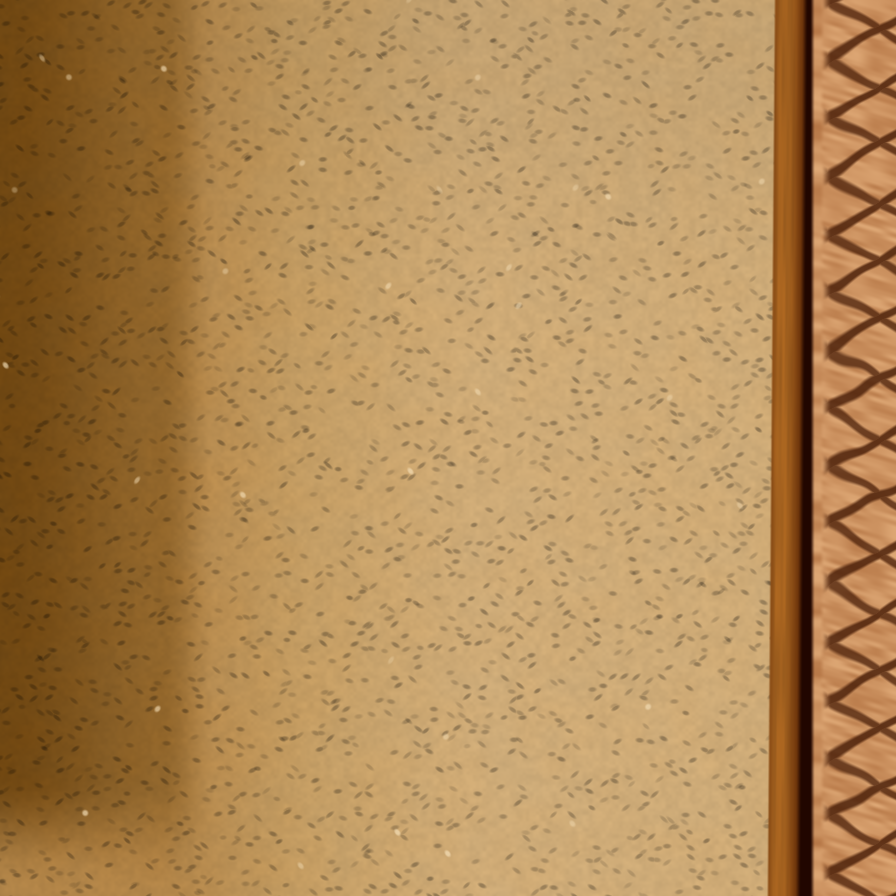
Give the GLSL for this texture, as a WebGL 1 fragment shader.

```glsl
precision highp float;
// A speckled tan board with a soft shadow on its left side, a wooden edge
// strip, a dark gap and a crossed weave on the right. Gradients set the
// light, cellular noise scatters the flecks, repeated lines make the weave.
uniform vec2 u_resolution;

const vec3 SHADE_DEEP = vec3(0.44, 0.28, 0.07);
const vec3 SHADE_SOFT = vec3(0.57, 0.40, 0.17);
const vec3 BOARD_WARM = vec3(0.70, 0.52, 0.28);
const vec3 BOARD_MID = vec3(0.765, 0.61, 0.38);
const vec3 BOARD_LIGHT = vec3(0.81, 0.67, 0.465);
const vec3 WOOD = vec3(0.64, 0.38, 0.12);
const vec3 WOOD_DARK = vec3(0.42, 0.20, 0.04);
const vec3 GAP = vec3(0.13, 0.025, 0.0);
const vec3 WEAVE_LIGHT = vec3(0.88, 0.67, 0.47);
const vec3 WEAVE_MID = vec3(0.70, 0.45, 0.26);
const vec3 WEAVE_DARK = vec3(0.30, 0.13, 0.04);
const float SHADOW_EDGE = 0.205;
const float SHADOW_FOOT = 0.085;
const float STRIP_LEFT = 0.857;
const float STRIP_LEAN = 0.008;
const float GAP_LEFT = 0.890;
const float WEAVE_LEFT = 0.907;
const float WEAVE_PERIOD = 0.065;
const float WEAVE_SLOPE = 0.56;

vec2 hash2(vec2 p) {
  vec2 q = vec2(dot(p, vec2(127.1, 311.7)), dot(p, vec2(269.5, 183.3)));
  return fract(sin(q) * 43758.55);
}

float valueNoise(vec2 p) {
  vec2 i = floor(p);
  vec2 f = fract(p);
  f = f * f * (3.0 - 2.0 * f);
  float low = mix(hash2(i).x, hash2(i + vec2(1.0, 0.0)).x, f.x);
  float high = mix(hash2(i + vec2(0.0, 1.0)).x, hash2(i + 1.0).x, f.x);
  return mix(low, high, f.y);
}

// Sparse, slightly tilted flecks: one candidate per cell, kept by chance
float flecks(vec2 p, float chance, float stretch, float size) {
  vec2 cell = floor(p);
  float cover = 0.0;
  for (int j = -1; j <= 1; j++) {
    for (int i = -1; i <= 1; i++) {
      vec2 c = cell + vec2(float(i), float(j));
      vec2 r = hash2(c);
      vec2 pick = hash2(c + 71.3);
      vec2 d = p - c - r;
      d.y += d.x * (pick.y - 0.5) * 1.4;
      d.x /= stretch;
      float spot = 1.0 - smoothstep(size * 0.3, size, length(d));
      cover = max(cover, spot * step(pick.x, chance) * (0.4 + 0.6 * r.y));
    }
  }
  return cover;
}

vec3 board(vec2 p) {
  // Lit surface, brightening to the right
  vec3 lit = mix(BOARD_WARM, BOARD_MID, smoothstep(0.16, 0.36, p.x));
  lit = mix(lit, BOARD_LIGHT, smoothstep(0.28, 0.56, p.x));
  lit *= 1.0 - 0.05 * smoothstep(0.6, 1.0, p.y);
  // Shadow with a soft side and a softer foot
  vec3 shade = mix(SHADE_DEEP, SHADE_SOFT, smoothstep(0.0, 0.19, p.x));
  float side = 1.0 - smoothstep(SHADOW_EDGE - 0.025, SHADOW_EDGE + 0.035, p.x);
  float foot = smoothstep(SHADOW_FOOT - 0.075, SHADOW_FOOT + 0.05, p.y);
  vec3 col = mix(lit, shade, side * foot);
  // Grain, blotches and flecks
  float grain = valueNoise(p * 150.0) + 0.6 * valueNoise(p * 270.0) - 0.8;
  float blotch = valueNoise(p * 34.0) - 0.5;
  col *= 1.0 + 0.05 * grain;
  col += vec3(0.012, 0.0, -0.012) * blotch;
  col *= 1.0 - 0.28 * flecks(p * 85.0, 0.34, 1.7, 0.32);
  col *= 1.0 - 0.30 * flecks(p * 48.0 + 9.0, 0.14, 1.5, 0.17);
  float glint = flecks(p * 42.0 + 31.0, 0.035, 1.0, 0.2);
  return mix(col, vec3(0.95, 0.86, 0.70), 0.75 * glint);
}

vec3 strip(vec2 p, float x) {
  float streak = valueNoise(vec2(x * 330.0, p.y * 12.0)) - 0.5;
  vec3 col = WOOD * (1.0 + 0.14 * streak);
  float rim = 1.0 - smoothstep(0.0, 0.007, x - STRIP_LEFT);
  col = mix(col, WOOD_DARK, 0.45 * rim);
  return mix(col, WOOD_DARK, smoothstep(0.873, 0.891, x));
}

float strand(float offset, float width) {
  float d = abs(fract(offset / WEAVE_PERIOD + 0.5) - 0.5) * WEAVE_PERIOD;
  return 1.0 - smoothstep(width * 0.35, width, d);
}

vec3 weave(vec2 p) {
  float across = p.x - WEAVE_LEFT - 0.017;
  float wobble = 0.010 * (valueNoise(p * vec2(30.0, 22.0)) - 0.5);
  float y = 1.0 - p.y + wobble;
  float fibre = valueNoise(vec2(p.x * 45.0, (p.y + 0.3 * p.x) * 190.0));
  vec3 col = mix(WEAVE_MID, WEAVE_LIGHT, 0.2 + 0.75 * fibre);
  // Two families of strands cross, thickening at the left knots
  float width = mix(0.010, 0.007, smoothstep(0.0, 0.05, across));
  float rising = strand(y + across * WEAVE_SLOPE, width);
  float falling = strand(y - across * WEAVE_SLOPE, width);
  float inside = smoothstep(-0.008, 0.004, across);
  col = mix(col, WEAVE_DARK, 0.85 * max(rising, falling * 0.9) * inside);
  // Pale, bumpy selvage
  float selvage = 1.0 - smoothstep(0.007, 0.014, p.x - WEAVE_LEFT);
  vec3 hem = mix(WEAVE_MID, WEAVE_LIGHT, valueNoise(vec2(2.0, p.y * 85.0)));
  return mix(col, hem, 0.8 * selvage);
}

void main() {
  vec2 p = gl_FragCoord.xy / u_resolution;
  float soft = 1.5 / u_resolution.x;
  float x = p.x - STRIP_LEAN * p.y;
  vec3 col = board(p);
  col = mix(col, strip(p, x), smoothstep(-soft, soft, x - STRIP_LEFT));
  col = mix(col, GAP, smoothstep(-0.003, 0.004, x - GAP_LEFT));
  float cloth = smoothstep(-0.003, 0.003, p.x - WEAVE_LEFT);
  gl_FragColor = vec4(mix(col, weave(p), cloth), 1.0);
}
```
